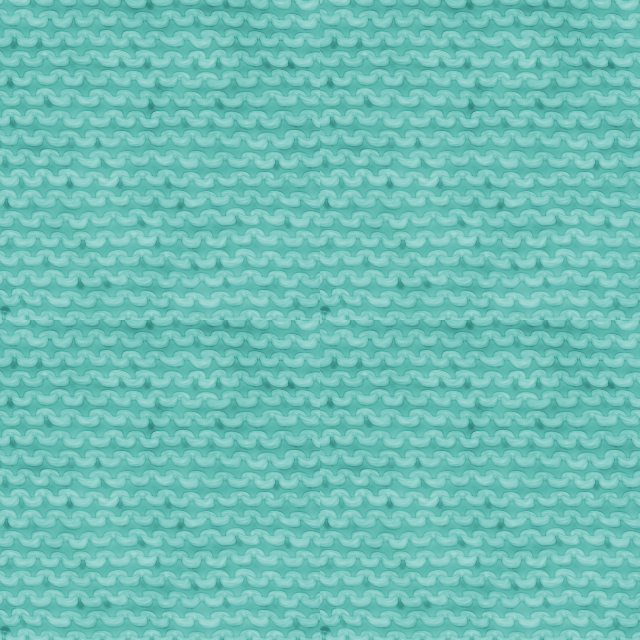
Reproduce this texture procedurally as a WebGL 2 fragment shader.

```glsl
#version 300 es
precision highp float;
// Hand-knitted garter stitch in soft aqua yarn, as a swatch tiled two by two.
// Each ridge interlocks upper arches with lower, fuller loops offset by half
// a stitch; fat parabolic strands are shaded as round yarn over a recess.

uniform vec2 u_resolution;
out vec4 fragColor;

const float TILES = 2.0;               // swatches across and down
const vec2 STITCHES = vec2(13.0, 16.0); // stitches and ridges per swatch
const float ASPECT = 1.23;             // stitch width over ridge height
const float RIDGE_SHIFT = 0.46;        // where the first ridge is cut
const float TILT = 0.06;               // fall of a ridge across the swatch
const float ARCH_WIDTH = 0.235;        // half widths, in ridge heights
const float LOOP_WIDTH = 0.25;
const float ARCH_REACH = 0.33;         // half lengths before the round ends
const float LOOP_REACH = 0.30;
const float ARCH_BEND = 1.15;
const float LOOP_BEND = 0.80;
const float ARCH_RISE = 0.22;          // apex heights about the ridge centre
const float LOOP_DROP = 0.17;
const float JITTER = 0.09;             // placement change per stitch
const float FIBRE = 0.30;              // strength of the yarn streaks
const float CONTACT = 0.13;            // shade a strand casts around itself
const vec2 HOLE = vec2(0.2, 0.45);     // dropped stitch in the swatch corner
const vec3 SHADOW = vec3(0.20, 0.53, 0.50);
const vec3 TEAL = vec3(0.35, 0.715, 0.675);
const vec3 AQUA = vec3(0.49, 0.785, 0.755);
const vec3 LIGHT = vec3(0.64, 0.85, 0.83);

vec2 hash2(vec2 p) {
    vec3 q = fract(p.xyx * vec3(0.1031, 0.1030, 0.0973));
    q += dot(q, q.yzx + 33.33);
    return fract((q.xx + q.yz) * q.zy);
}

float cornerSlope(vec2 cell, vec2 offset) {
    return dot(hash2(cell) * 2.0 - 1.0, offset);
}

float gradientNoise(vec2 p) {
    vec2 i = floor(p), f = fract(p);
    vec2 s = f * f * f * (f * (f * 6.0 - 15.0) + 10.0);
    vec2 e = vec2(1.0, 0.0);
    float low = mix(cornerSlope(i, f), cornerSlope(i + e, f - e), s.x);
    float high = mix(cornerSlope(i + e.yx, f - e.yx), cornerSlope(i + 1.0, f - 1.0), s.x);
    return mix(low, high, s.y);
}

// Arch with its apex at the origin; returns (roundness, tone).
// 'up' is 1 for an arch and -1 for a loop hanging downward.
vec2 strand(vec2 p, float up, float bend, float reach, float width, vec2 seed) {
    float slope = 2.0 * bend * p.x;
    float across = (p.y * up + bend * p.x * p.x) / sqrt(1.0 + slope * slope);
    float past = max(abs(p.x) - reach, 0.0);
    float r = length(vec2(across, past)) / width;
    float body = 1.0 - r * r;
    float streak = gradientNoise(vec2(p.x * 3.0 + across * 5.0, across * 10.0) + seed * 40.0);
    float side = clamp(across * up / width, -1.0, 1.0);
    float tone = 0.38 + 0.42 * max(body, 0.0) + 0.12 * side + FIBRE * streak;
    return vec2(body, tone + 0.12 * (seed.x - 0.5));
}

// Lays a strand over the tone below, with a contact shade and a soft edge.
float lay(float below, vec2 yarn) {
    below -= CONTACT * smoothstep(-0.8, 0.0, yarn.x);
    return mix(below, yarn.y, smoothstep(-0.05, 0.3, yarn.x));
}

float knitTone(vec2 knit) {
    // Uneven hand tension bends the ridges and shifts the stitches.
    vec2 p = knit;
    p.y += RIDGE_SHIFT + TILT * (knit.x / STITCHES.x - 0.5);
    p.y += 0.22 * gradientNoise(knit * vec2(0.45, 0.3));
    p.x += 0.40 * gradientNoise(knit * vec2(0.3, 0.8) + 9.0);
    float row = mod(floor(p.y), STITCHES.y);
    float y = fract(p.y) - 0.5;
    float x = p.x + 0.15 * y + 0.5 * row + 0.4 * hash2(vec2(row, 71.0)).x;

    // Upper arch and lower loop nearest to this point.
    vec2 archSeed = hash2(vec2(floor(x), row));
    vec2 loopSeed = hash2(vec2(floor(x + 0.5) + 31.0, row));
    vec2 arch = vec2((fract(x) - 0.5) * ASPECT, y);
    vec2 loop = vec2((fract(x + 0.5) - 0.5) * ASPECT, y);

    // Recess between ridges, with occasional deep pits under the arches.
    float tone = 0.33 + 0.18 * smoothstep(0.5, 0.05, abs(y)) + 0.2 * gradientNoise(knit * 1.7);
    float pit = smoothstep(0.30, 0.05, length((arch + vec2(0.0, 0.25)) * vec2(1.0, 0.8)));
    tone -= pit * (0.06 + 0.28 * smoothstep(0.6, 1.0, archSeed.y));

    arch -= vec2(0.0, ARCH_RISE) + JITTER * (archSeed - 0.5);
    loop -= vec2(0.0, -LOOP_DROP) + JITTER * (loopSeed - 0.5);
    vec2 archYarn = strand(arch, 1.0, ARCH_BEND, ARCH_REACH, ARCH_WIDTH, archSeed);
    vec2 loopYarn = strand(loop, -1.0, LOOP_BEND, LOOP_REACH, LOOP_WIDTH, loopSeed);
    return lay(lay(tone, archYarn), loopYarn);
}

void main() {
    vec2 uv = gl_FragCoord.xy / u_resolution;
    vec2 tile = fract(uv * TILES);
    vec2 knit = tile * STITCHES;
    float tone = knitTone(knit);

    // Broad shading: the upper part of each swatch is a little deeper.
    tone += 0.03 + 0.10 * (0.5 - tile.y) + 0.15 * gradientNoise(knit * 0.35 + 5.0);
    tone -= 0.55 * smoothstep(0.35, 0.1, length((knit - HOLE) * vec2(ASPECT, 1.0)));
    tone = 3.0 * clamp(tone, 0.0, 1.0);

    vec3 color = mix(SHADOW, TEAL, min(tone, 1.0));
    color = mix(color, AQUA, clamp(tone - 1.0, 0.0, 1.0));
    color = mix(color, LIGHT, max(tone - 2.0, 0.0));
    fragColor = vec4(color, 1.0);
}
```
